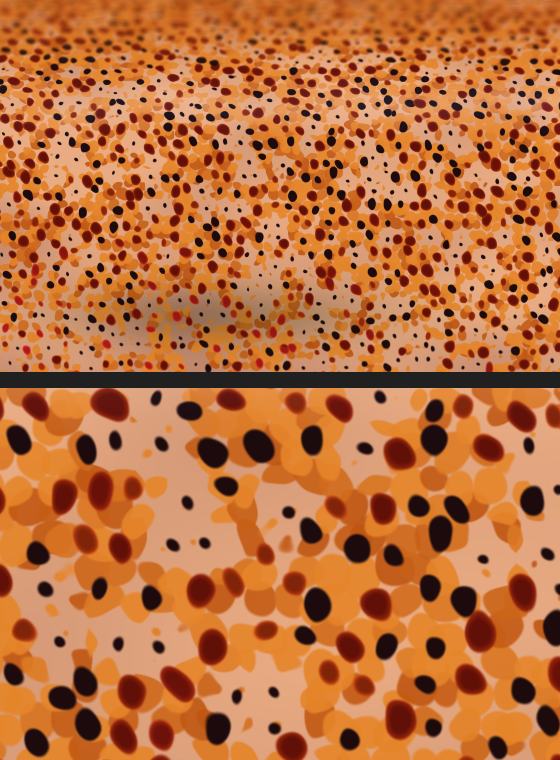
Top: the whole. Bottom: its middle third, enlarged.
This texture is drawn by a WebGL 1 fragment shader. Its source:

```glsl
precision highp float;
// Spotted, glossy skin: orange discs over a pale ground, then maroon, red and
// black spots from one jittered lattice. The surface bends away at the top,
// where rows crowd together and a lens blur (a spiral of taps) softens them.

#define SPOT_CELL 0.042
#define DISC_CELL 0.027
#define JITTER 0.32
#define BEND 1.3
#define TOP_BLUR 0.22
#define TAPS 10
#define PALE vec3(0.91, 0.67, 0.51)
#define SHADE vec3(0.66, 0.44, 0.37)
#define ORANGE vec3(0.90, 0.52, 0.16)
#define RUST vec3(0.72, 0.30, 0.05)
#define MAROON vec3(0.43, 0.07, 0.03)
#define BLACK vec3(0.11, 0.04, 0.05)

uniform vec2 u_resolution;

vec3 hash3(vec2 p) {
  vec3 q = fract(vec3(p.xyx) * vec3(0.1031, 0.1030, 0.0973));
  q += dot(q, q.yxz + 33.33);
  return fract((q.xxy + q.yzz) * q.zyx);
}

float corner(vec2 cell, vec2 offset) {
  return dot(hash3(cell).xy * 2.0 - 1.0, offset);
}

float gradientNoise(vec2 p) {
  vec2 i = floor(p), f = fract(p), e = vec2(1.0, 0.0);
  vec2 u = f * f * f * (f * (f * 6.0 - 15.0) + 10.0);
  return mix(mix(corner(i, f), corner(i + e, f - e), u.x),
             mix(corner(i + e.yx, f - e.yx), corner(i + 1.0, f - 1.0), u.x), u.y);
}

// Cell id of a neighbour in a lattice whose odd rows are shifted by half.
vec2 neighbour(vec2 p, vec2 offset) {
  float row = floor(p.y) + offset.y;
  return vec2(floor(p.x + 0.5 * mod(row, 2.0)) + offset.x, row);
}

vec2 centre(vec2 id, vec3 rnd) {
  return id + 0.5 - vec2(0.5 * mod(id.y, 2.0), 0.0) + JITTER * (rnd.xy * 2.0 - 1.0);
}

// Length of d after squeezing it across the direction given by angle.
float ellipse(vec2 d, float angle, float stretch) {
  vec2 axis = vec2(cos(angle), sin(angle));
  return length(vec2(dot(d, axis) / stretch, dot(d, vec2(-axis.y, axis.x)) * stretch));
}

// Dark spots: premultiplied colour and cover; island is the bare skin round tiny dots.
vec4 spots(vec2 p, float soft, float young, out float island) {
  vec4 ink = vec4(0.0);
  island = 0.0;
  for (int j = -1; j <= 1; j++) {
    for (int i = -1; i <= 1; i++) {
      vec2 id = neighbour(p, vec2(float(i), float(j)));
      vec3 rnd = hash3(id + 7.0), kind = hash3(id + 91.0);
      vec2 d = p - centre(id, rnd);
      float r = ellipse(d, 2.0 + 1.3 * (kind.y - 0.5), 1.05 + 0.17 * kind.z);
      float tiny = step(0.79, kind.x);
      float black = step(0.51, kind.x);
      float size = mix(mix(0.21, 0.40, rnd.z), mix(0.19, 0.33, rnd.z), black);
      size = mix(size, 0.10 + 0.05 * rnd.z, tiny) * (1.0 - 0.22 * young);
      vec3 red = mix(MAROON, vec3(0.80, 0.13, 0.12), step(0.86 - 0.3 * young, kind.z) * (0.1 + 0.8 * young));
      red = mix(red, vec3(0.66, 0.22, 0.05), 0.6 * step(rnd.z, 0.35));
      red = mix(red * 0.88, red + vec3(0.18, 0.08, 0.01), smoothstep(0.55, 1.1, r / size));
      float cover = 1.0 - smoothstep(size - soft, size + soft, r);
      ink = mix(ink, vec4(mix(red, BLACK, black), 1.0), cover);
      island = max(island, tiny * (1.0 - smoothstep(0.42, 0.92, length(d))));
    }
  }
  return ink;
}

// Translucent orange discs in two tints that overlap into a network.
vec3 discs(vec3 col, vec2 p, float soft, float shrink) {
  for (int j = -1; j <= 1; j++) {
    for (int i = -1; i <= 1; i++) {
      vec2 id = neighbour(p, vec2(float(i), float(j)));
      vec3 rnd = hash3(id + 43.0);
      float size = mix(0.45, 0.68, rnd.z) - shrink;
      float r = ellipse(p - centre(id, rnd), 6.28 * rnd.x, 1.08);
      float cover = 1.0 - smoothstep(size - soft, size + soft, r);
      vec3 tint = mix(ORANGE, RUST, 0.85 * smoothstep(0.45, 0.95, rnd.y));
      col = mix(col, tint, 0.9 * cover * smoothstep(0.0, 0.12, size));
    }
  }
  return col;
}

vec3 skin(vec2 uv, float blur) {
  float rise = max(uv.y - 0.62, 0.0);
  vec2 p = uv + vec2(0.0, BEND * rise * rise);
  p += 0.006 * vec2(gradientNoise(p * 34.0), gradientNoise(p * 34.0 + 50.0));
  float patches = gradientNoise(uv * vec2(2.6, 4.0) + 11.0);
  float young = smoothstep(0.60, 0.05, uv.y + 0.25 * uv.x);
  float top = smoothstep(0.78, 0.90, uv.y);

  // Pale ground with a cool shadow low on the left and a dusky streak.
  vec2 s = (uv - vec2(0.62, 0.15)) / vec2(0.40, 0.08);
  float dusk = exp(-dot(s, s));
  vec3 col = mix(PALE, SHADE, clamp(0.08 + 0.4 * young + 0.7 * patches + 0.3 * dusk, 0.0, 1.0));
  float island;
  vec4 ink = spots(p / SPOT_CELL, 0.03 + 0.5 * blur / SPOT_CELL, young, island);
  float shrink = 0.5 * island * (1.0 - 0.4 * top) + 0.07 * young - 0.12 * patches - 0.06 * top;
  col = discs(col, p / DISC_CELL, 0.04 + 0.5 * blur / DISC_CELL, shrink);
  col *= 1.0 - dusk * vec3(0.22, 0.16, 0.20);

  // Wet sheen along the bend: washes out orange, cools the dark spots.
  float bandY = 0.72 + 0.05 * gradientNoise(vec2(uv.x * 2.5, 3.0));
  float sheen = exp(-pow((uv.y - bandY) / 0.062, 2.0));
  sheen *= clamp(0.6 + 1.2 * gradientNoise(uv * vec2(4.0, 9.0)), 0.0, 1.0);
  col = mix(col, vec3(0.94, 0.74, 0.62), 0.6 * sheen);
  ink.rgb += vec3(0.04, 0.08, 0.13) * sheen * ink.a;
  col = col * (1.0 - ink.a) + ink.rgb;

  // The far edge fades into a rusty glow with broad mottling.
  float glow = 0.5 + 0.9 * gradientNoise(uv * vec2(9.0, 14.0));
  vec3 haze = mix(vec3(0.66, 0.27, 0.05), vec3(0.86, 0.47, 0.15), clamp(glow, 0.0, 1.0));
  return mix(col, haze, 0.5 * smoothstep(0.80, 0.96, uv.y));
}

void main() {
  vec2 uv = gl_FragCoord.xy / u_resolution.y;
  float far = max(uv.y - 0.74, 0.0);
  float blur = 0.0008 + TOP_BLUR * far * far + 0.001 * smoothstep(0.3, 0.0, uv.y);
  blur = max(blur, 0.4 / u_resolution.y);
  vec3 sum = vec3(0.0);
  for (int k = 0; k < TAPS; k++) {
    float t = float(k) + 0.5, turn = 2.39996 * t;
    sum += skin(uv + blur * sqrt(t / float(TAPS)) * vec2(cos(turn), sin(turn)), blur);
  }
  gl_FragColor = vec4(sum / float(TAPS), 1.0);
}
```
